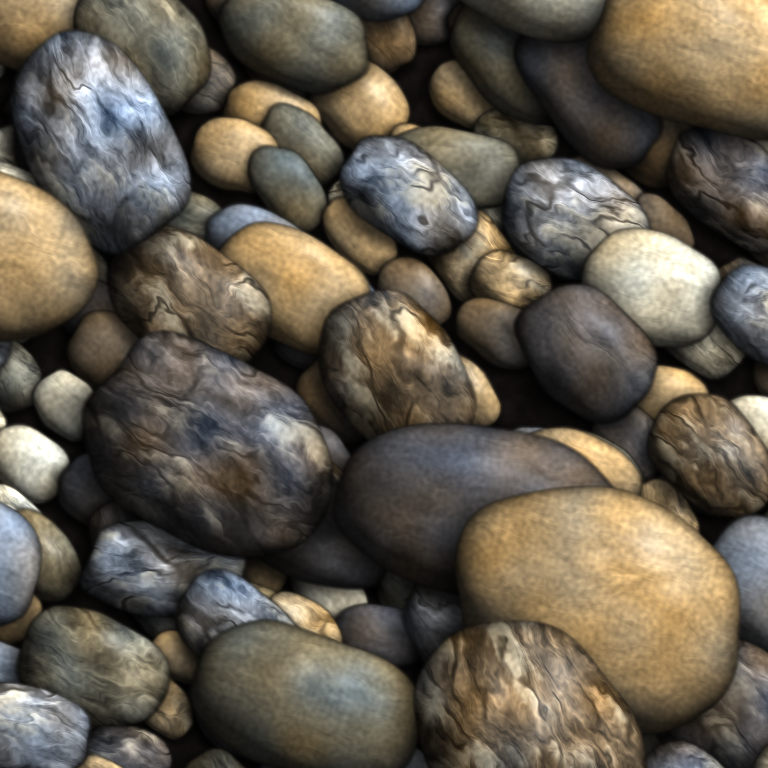
Write a three.js fragment shader that draws this texture.

```glsl
// Sunlit beach of overlapping, tilted river stones with veins and dark gaps.
varying vec2 vUv;

const float BED_TILT = -0.58;
const vec2 CELL = vec2(1.4, 1.0);
const vec3 SUN = vec3(0.45, 0.60, 0.66);
const vec3 GAP = vec3(0.065, 0.055, 0.05);
const vec3 SLATE = vec3(0.34, 0.32, 0.31);
const vec3 UMBER = vec3(0.45, 0.38, 0.29);
const vec3 OLIVE = vec3(0.44, 0.42, 0.35);
const vec3 BLUE_GREY = vec3(0.52, 0.54, 0.57);
const vec3 TAN = vec3(0.70, 0.59, 0.42);
const vec3 CREAM = vec3(0.84, 0.81, 0.71);
const vec3 SKY = vec3(0.80, 0.84, 0.92);

mat2 turn(float angle) {
  float c = cos(angle), s = sin(angle);
  return mat2(c, s, -s, c);
}

vec3 hash3(vec2 p) {
  vec3 h = fract(p.xyx * vec3(0.1031, 0.1030, 0.0973));
  h += dot(h, h.yxz + 33.33);
  return fract((h.xxy + h.yzz) * h.zyx);
}

float corner(vec2 cell, vec2 f, vec2 offset) {
  return dot(hash3(cell + offset).xy * 2.0 - 1.0, f - offset);
}

// Gradient noise, about -0.7 to 0.7
float noise(vec2 p) {
  vec2 i = floor(p), f = fract(p);
  vec2 u = f * f * f * (f * (f * 6.0 - 15.0) + 10.0);
  float low = mix(corner(i, f, vec2(0.0)), corner(i, f, vec2(1.0, 0.0)), u.x);
  float high = mix(corner(i, f, vec2(0.0, 1.0)), corner(i, f, vec2(1.0)), u.x);
  return mix(low, high, u.y);
}

float fbm(vec2 p) {
  float sum = 0.0, gain = 0.65;
  for (int i = 0; i < 4; i++) {
    sum += gain * noise(p);
    p = turn(0.5) * p * 2.03 + 11.7;
    gain *= 0.55;
  }
  return sum;
}

vec3 stoneTone(float pick) {
  vec3 tone = mix(SLATE, UMBER, step(0.22, pick));
  tone = mix(tone, OLIVE, step(0.38, pick));
  tone = mix(tone, BLUE_GREY, step(0.50, pick));
  tone = mix(tone, TAN, step(0.70, pick));
  return mix(tone, CREAM, step(0.90, pick));
}

// Streaks, pale seams and dark cracks along the stone
vec3 mineral(vec2 m, vec3 base, float veined) {
  float flow = fbm(m * vec2(8.0, 15.0));
  vec2 warped = m + 0.06 * vec2(flow, -flow);
  float streak = fbm(warped * vec2(18.0, 52.0) + 5.0);
  float crack = 1.0 - smoothstep(0.0, 0.09, abs(noise(warped * vec2(11.0, 21.0) + 3.0)));
  float stain = noise(m * 13.0 + 29.0);
  vec3 col = base * (1.0 + (0.35 + 1.1 * veined) * streak);
  col = mix(col, CREAM, 0.65 * veined * smoothstep(0.02, 0.30, flow + 0.3 * streak));
  col = mix(col, base * 0.32, 0.75 * veined * crack * smoothstep(-0.2, 0.2, stain + streak));
  col += stain * vec3(0.13, 0.03, -0.10);
  return col * (1.0 + 0.22 * noise(m * 130.0));
}

// Paints one stone and its contact shadow over what lies beneath
vec3 drawStone(vec3 under, vec2 p, vec2 id, float size, float seed) {
  vec3 place = hash3(id + seed), form = hash3(id + seed + 57.3), kind = hash3(id + seed + 91.7);
  float spin = (place.z - 0.5) * 0.95;
  vec2 radii = vec2(0.80, 0.55 * mix(0.82, 1.18, form.y)) * mix(0.75, 1.12, form.x);
  vec2 local = turn(-spin) * (p - (id + 0.5 + (place.xy - 0.5) * 0.6) * CELL);
  vec2 q = local / radii;
  if (dot(q, q) > 2.6) return under;

  vec2 drift = kind.xy * 40.0;
  q += 0.17 * vec2(noise(q * 1.2 + drift), noise(q * 1.2 + drift + 17.0));
  float d = pow(dot(pow(abs(q), vec2(2.4)), vec2(1.0)), 1.0 / 2.4);
  vec2 sunSide = turn(-BED_TILT - spin) * SUN.xy;
  float shadow = 1.0 - smoothstep(0.85, 1.30, length(q + 0.22 * sunSide));
  vec3 ground = under * (1.0 - 0.78 * shadow);
  float edge = 0.0028 / (size * radii.y);
  float cover = 1.0 - smoothstep(1.0 - edge, 1.0 + edge, d);
  if (cover <= 0.0) return ground;

  float veined = smoothstep(0.35, 0.75, kind.z);
  vec2 m = local * size + drift;
  float dome = sqrt(max(1.0 - d * d, 0.0));
  vec2 bump = vec2(noise(m * 17.0), noise(m * 17.0 + 31.0)) * (0.25 + 0.55 * veined);
  vec3 normal = normalize(vec3(turn(BED_TILT + spin) * (q * (0.35 + 0.65 * d) + bump), dome + 0.22));
  float light = 0.24 + 1.12 * max(dot(normal, SUN), 0.0);
  light *= mix(0.42, 1.0, smoothstep(0.0, 0.55, dome));
  float gloss = pow(max(dot(normal, normalize(SUN + vec3(0.0, 0.0, 1.0))), 0.0), 24.0);
  vec3 col = mineral(m, stoneTone(form.z), veined) * light;
  col += SKY * gloss * (0.14 + 0.3 * noise(m * vec2(20.0, 45.0)));
  return mix(ground, col, cover);
}

// Rows run back to front so nearer stones overlap farther ones
vec3 drawLayer(vec3 col, vec2 bed, float size, float presence, float seed) {
  vec2 p = bed / size + seed;
  vec2 home = floor(p / CELL);
  for (int row = 0; row < 3; row++) {
    for (int column = 0; column < 3; column++) {
      vec2 id = home + vec2(float(column) - 1.0, 1.0 - float(row));
      if (hash3(id + seed + 23.1).x < presence) col = drawStone(col, p, id, size, seed);
    }
  }
  return col;
}

void main() {
  vec2 bed = turn(-BED_TILT) * vUv;
  vec3 col = GAP * (1.0 + fbm(bed * 30.0));
  col = drawLayer(col, bed, 0.078, 1.0, 13.0);
  col = drawLayer(col, bed, 0.135, 0.74, 37.0);
  col = drawLayer(col, bed, 0.225, 0.32, 71.0);
  gl_FragColor = vec4(clamp(col, 0.0, 1.0), 1.0);
}
```
